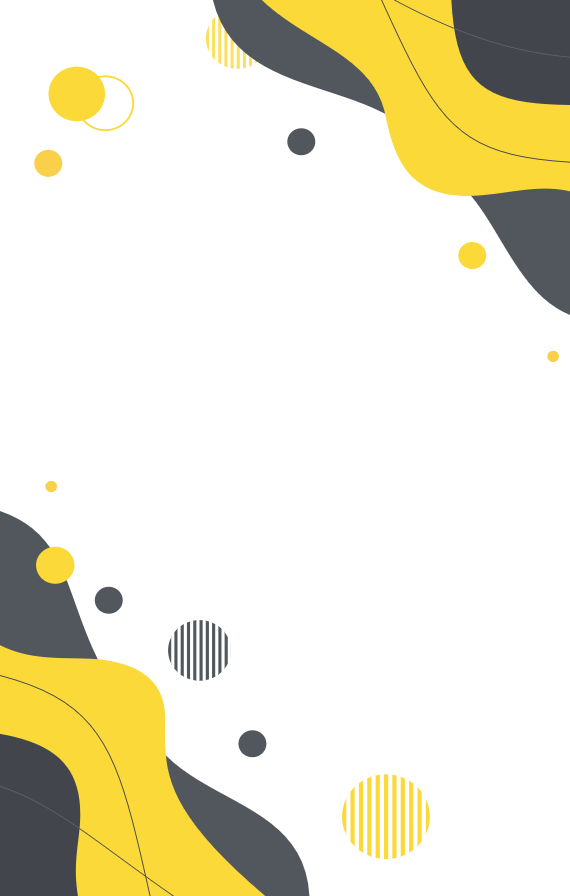
Reproduce this background procedurally as a Shadertoy shader.

```glsl
// Flat poster: layered wavy shapes in two opposite corners, with thin contour
// lines, plain dots, a ring and striped discs on white. Wavy edges are chains of
// cubic curves giving a signed distance; all else is simple distance functions.

const vec2 GRID = vec2(490.0, 768.0);   // design units across the canvas
const vec3 WHITE = vec3(1.0);
const vec3 YELLOW = vec3(0.98, 0.85, 0.22);
const vec3 AMBER = vec3(0.98, 0.81, 0.29);
const vec3 SLATE = vec3(0.32, 0.34, 0.365);
const vec3 INK = vec3(0.26, 0.27, 0.30);
const vec3 FAINT = vec3(0.38, 0.39, 0.40);
const vec2 FAR = vec2(1e4, 1.0);        // empty edge: distance, outside sign
const int STEPS = 20;

// Dots: centre, radius, colour index (yellow, amber, slate)
const vec4 DOTS[9] = vec4[9](
    vec4(66, 687.5, 24.3, 0), vec4(41.5, 628, 12, 1), vec4(259, 646.5, 12, 2),
    vec4(406, 549, 12, 0), vec4(475.5, 462.5, 5, 1), vec4(44, 351, 5, 1),
    vec4(47.5, 283.5, 16.5, 0), vec4(93.5, 253.5, 12, 2), vec4(217, 130.5, 12, 2));

float cover(float dist, float px) {
    return clamp(0.5 - dist / px, 0.0, 1.0);
}

void paint(inout vec3 col, vec3 ink, float dist, float px) {
    col = mix(col, ink, cover(dist, px));
}

vec2 cubic(vec2 a, vec2 b, vec2 c, vec2 d, float t) {
    float s = 1.0 - t;
    return s * s * s * a + 3.0 * s * t * (s * b + t * c) + t * t * t * d;
}

// Adds one cubic to an edge: nearest distance, and side by ray crossings
vec2 trace(vec2 edge, vec2 p, vec2 a, vec2 b, vec2 c, vec2 d) {
    vec2 from = a;
    for (int i = 1; i <= STEPS; i++) {
        vec2 to = cubic(a, b, c, d, float(i) / float(STEPS));
        vec2 along = to - from, rel = p - from;
        float h = clamp(dot(rel, along) / dot(along, along), 0.0, 1.0);
        edge.x = min(edge.x, length(rel - along * h));
        if ((from.y > p.y) != (to.y > p.y) && rel.x < rel.y * along.x / along.y)
            edge.y = -edge.y;
        from = to;
    }
    return edge;
}

float disc(vec2 p, vec2 centre, float radius) {
    return length((p - centre) * vec2(1.0, 1.04)) - radius;
}

// Disc cut into vertical bars, counted from its left side
float stripedDisc(vec2 p, vec2 centre, float radius, float period) {
    float x = p.x - centre.x + radius;
    float bar = abs(mod(x, period) - 0.25 * period);
    bar = min(bar, period - bar) - 0.25 * period;
    return max(disc(p, centre, radius), bar);
}

// Three wavy layers and two contour lines around a corner
void layers(inout vec3 col, vec2 slate, vec2 yellow, vec2 ink, float bend, float sweep, float px) {
    paint(col, SLATE, slate.x * slate.y, px);
    paint(col, YELLOW, yellow.x * yellow.y, px);
    float inside = ink.x * ink.y;
    paint(col, INK, inside, px);
    paint(col, INK, bend - 0.4, px);
    paint(col, mix(INK, FAINT, cover(inside, px)), sweep - 0.35, px);
}

void lowerCorner(inout vec3 col, vec2 p, float px) {
    vec2 slate = trace(FAR, p, vec2(0, 330), vec2(58, 310), vec2(55, 262), vec2(84, 203));
    slate = trace(slate, p, vec2(84, 203), vec2(100, 170), vec2(118, 145), vec2(142, 121));
    slate = trace(slate, p, vec2(142, 121), vec2(185, 78), vec2(262, 74), vec2(266, 0));
    vec2 yellow = trace(FAR, p, vec2(0, 215), vec2(28, 201), vec2(55, 205), vec2(84, 203));
    yellow = trace(yellow, p, vec2(84, 203), vec2(122, 199), vec2(142, 183), vec2(142, 152));
    yellow = trace(yellow, p, vec2(142, 152), vec2(142, 110), vec2(136, 78), vec2(228, 0));
    vec2 ink = trace(FAR, p, vec2(0, 139), vec2(45, 131), vec2(69, 113), vec2(69, 70));
    ink = trace(ink, p, vec2(69, 70), vec2(69, 48), vec2(62, 30), vec2(67, 0));
    float bend = trace(FAR, p, vec2(0, 189), vec2(92, 165), vec2(102, 120), vec2(129, 0)).x;
    float sweep = trace(FAR, p, vec2(0, 94), vec2(48, 78), vec2(80, 48), vec2(149, 0)).x;
    layers(col, slate, yellow, ink, bend, sweep, px);
}

void upperCorner(inout vec3 col, vec2 p, float px) {
    vec2 slate = trace(FAR, p, vec2(0, 270), vec2(42, 253), vec2(58, 200), vec2(85, 168));
    slate = trace(slate, p, vec2(85, 168), vec2(110, 140), vec2(130, 112), vec2(160, 97));
    slate = trace(slate, p, vec2(160, 97), vec2(212, 70), vec2(290, 70), vec2(307, 0));
    vec2 yellow = trace(FAR, p, vec2(0, 164), vec2(30, 157), vec2(58, 168), vec2(90, 168));
    yellow = trace(yellow, p, vec2(90, 168), vec2(136, 167), vec2(150, 140), vec2(158, 102));
    yellow = trace(yellow, p, vec2(158, 102), vec2(167, 48), vec2(225, 38), vec2(265, 0));
    vec2 ink = trace(FAR, p, vec2(0, 90), vec2(72, 89), vec2(98, 75), vec2(102, 0));
    float bend = trace(FAR, p, vec2(0, 139), vec2(98, 133), vec2(114, 105), vec2(162, 0)).x;
    float sweep = trace(FAR, p, vec2(0, 49), vec2(55, 44), vec2(100, 27), vec2(151, 0)).x;
    layers(col, slate, yellow, ink, bend, sweep, px);
}

void mainImage(out vec4 fragColor, in vec2 fragCoord) {
    vec2 p = fragCoord / iResolution.xy * GRID;
    float px = GRID.y / iResolution.y;
    vec3 col = WHITE;

    // Striped discs, the upper one tucked behind the corner
    paint(col, mix(YELLOW, WHITE, 0.2), stripedDisc(p, vec2(204, 735), 27.0, 5.3), px);
    paint(col, SLATE, stripedDisc(p, vec2(171.5, 210.5), 27.0, 5.4), px);
    paint(col, YELLOW, stripedDisc(p, vec2(331.8, 68), 37.7, 7.2), px);

    lowerCorner(col, p, px);
    upperCorner(col, GRID - p, px);

    // Ring and dots
    paint(col, YELLOW, abs(disc(p, vec2(90.5, 679.5), 24.0)) - 0.8, px);
    for (int i = 0; i < 9; i++) {
        vec4 dot_ = DOTS[i];
        vec3 ink = dot_.w < 0.5 ? YELLOW : dot_.w < 1.5 ? AMBER : SLATE;
        paint(col, ink, disc(p, dot_.xy, dot_.z), px);
    }
    fragColor = vec4(col, 1.0);
}
```
